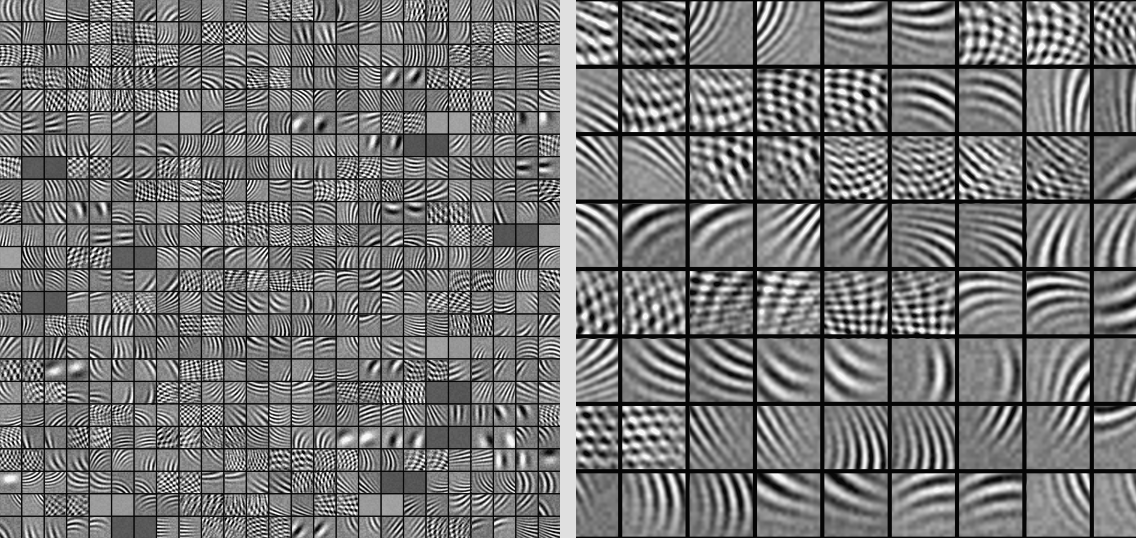
Left: the whole. Right: its middle third, enlarged.
A WebGL 2 fragment shader for this pattern:

```glsl
#version 300 es
precision highp float;
// A sheet of small grey filter patches, 25 across and 24 down, ruled in black.
// Each patch is a bent wave under a soft envelope; patches in reading order
// form pairs that share a shape but differ by a quarter wave in phase.

#define CELLS vec2(25.0, 24.0)
#define LINE_WIDTH 0.062    // share of a cell
#define LINE_GREY 0.02
#define BASE_GREY 0.515
#define BASE_SPREAD 0.13
#define CONTRAST 0.46
#define GRAIN_CELLS 14.0    // grain samples across a patch
#define BLOB_SHARE 0.055
#define FLAT_SHARE 0.045
#define MESH_SHARE 0.24

uniform vec2 u_resolution;
out vec4 fragColor;

const float TAU = 6.28318;

vec4 hash4(float n) {
    vec4 p = fract(n * vec4(0.1031, 0.1030, 0.0973, 0.1099));
    p += dot(p, p.wzxy + 33.33);
    return fract((p.xxyz + p.yzzw) * p.zywx);
}

float hash2(vec2 q) {
    vec3 p = fract(q.xyx * 0.1031);
    p += dot(p, p.yzx + 33.33);
    return fract((p.x + p.y) * p.z);
}

// Smooth value noise in -1..1
float grain(vec2 q) {
    vec2 i = floor(q), f = fract(q);
    f *= f * (3.0 - 2.0 * f);
    float low = mix(hash2(i), hash2(i + vec2(1, 0)), f.x);
    float high = mix(hash2(i + vec2(0, 1)), hash2(i + vec2(1, 1)), f.x);
    return 2.0 * mix(low, high, f.y) - 1.0;
}

vec2 rotate(vec2 p, float a) {
    float c = cos(a), s = sin(a);
    return vec2(c * p.x + s * p.y, c * p.y - s * p.x);
}

// Bent, fanned wave: x runs across the stripes, y along them
float bentWave(vec2 q, float freq, float phase, vec2 warp) {
    float across = q.x * (1.0 + warp.x * q.y) + warp.y * q.y * q.y;
    return cos(TAU * (freq * across + phase));
}

// Grey of one patch; p spans -0.5..0.5
float patchGrey(vec2 p, float id) {
    float pair = floor(id * 0.5), odd = mod(id, 2.0);
    vec4 shape = hash4(pair + 11.0);
    vec4 place = hash4(pair + 1013.0);
    vec4 bend = hash4(pair + 2027.0);
    vec4 own = hash4(id + 4051.0);
    float kind = hash4(pair + 3041.0).x;

    float base = BASE_GREY + BASE_SPREAD * (own.x - 0.5);
    float noise = grain((p + 0.5) * GRAIN_CELLS + 37.0 * id);

    // Nearly flat patches, dark or light
    if (kind < FLAT_SHARE)
        return mix(0.35, 0.61, step(0.5, shape.x)) + 0.05 * (own.x - 0.5) + 0.025 * noise;

    float freq = mix(2.9, 6.3, shape.y);
    vec2 centre = (place.xy - 0.5) * 0.9 + (own.yz - 0.5) * 0.12;
    vec2 size = mix(vec2(0.19, 0.26), vec2(0.40, 0.56), place.zw);
    vec2 warp = (bend.xy - 0.5) * vec2(1.3, 1.1);
    float phase = shape.z + 0.25 * odd;
    float strength = mix(0.85, 1.15, own.w);
    float roughness = 0.07;

    // Coarse blobs with hard contrast
    if (kind < FLAT_SHARE + BLOB_SHARE) {
        freq = mix(0.9, 2.0, shape.y);
        size = vec2(0.27, 0.25);
        centre *= 0.7;
        strength = 1.25;
    }

    vec2 q = rotate(p - centre, 0.5 * TAU * shape.x);
    float wave = bentWave(q, freq, phase, warp);

    // Fine meshes that fill the patch with two crossing waves
    if (kind > 1.0 - MESH_SHARE) {
        vec2 r = rotate(q, mix(0.5, 1.5, bend.z));
        float cross = bentWave(r, mix(4.0, 6.3, bend.w), phase + own.x, -warp);
        wave = 0.65 * wave + 0.6 * cross;
        size = vec2(0.62);
        roughness = 0.18;
    }

    vec2 e = q / size;
    float envelope = exp(-0.5 * dot(e, e));
    return base + CONTRAST * strength * wave * envelope + roughness * noise;
}

void main() {
    vec2 uv = gl_FragCoord.xy / u_resolution;
    vec2 grid = vec2(uv.x, 1.0 - uv.y) * (CELLS - LINE_WIDTH);
    vec2 cell = floor(grid), f = fract(grid);

    vec2 p = f / (1.0 - LINE_WIDTH) - 0.5;
    float grey = clamp(patchGrey(p, cell.y * CELLS.x + cell.x), 0.03, 0.97);

    // Rules between patches, none on the outer border
    vec2 toLine = abs(fract(f + 0.5 * LINE_WIDTH + 0.5) - 0.5) - 0.5 * LINE_WIDTH;
    vec2 soft = 0.6 * CELLS / u_resolution;
    vec2 clear = smoothstep(-soft, soft, toLine);
    fragColor = vec4(vec3(mix(LINE_GREY, grey, clear.x * clear.y)), 1.0);
}
```
